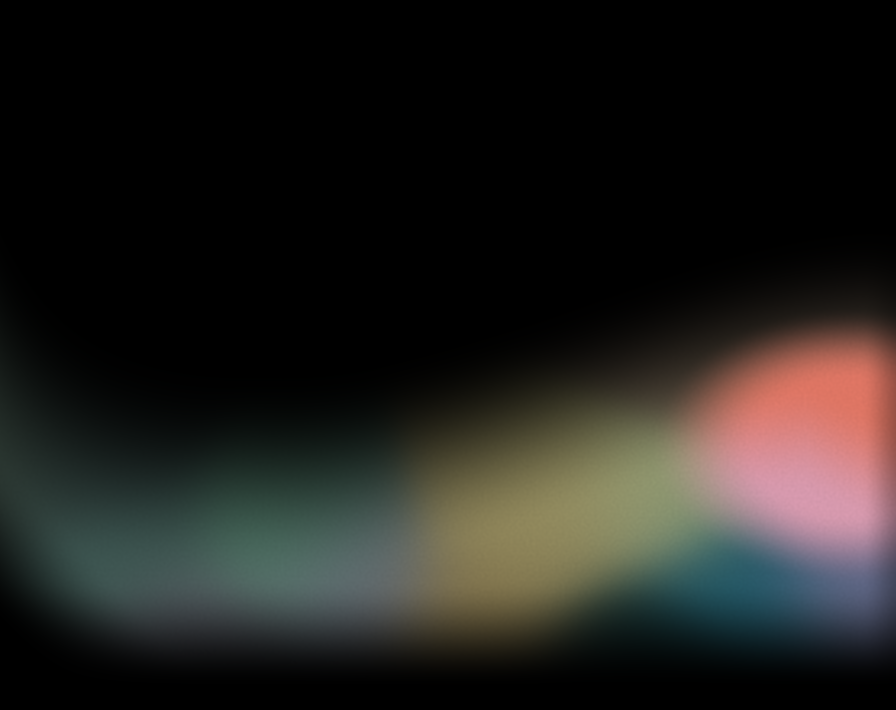
This background is drawn by a WebGL 2 fragment shader. Its source:

```glsl
#version 300 es
precision highp float;
// A dark background with a soft wave of coloured light along its lower half.
// Blended colour anchors tint the wave, a ridge curve fades it into black,
// and a warm coral glow is laid over the right side.

#define BLEND_RADIUS 0.085
#define RIDGE_BASE 0.315
#define RIDGE_LEFT 0.17
#define RIDGE_RIGHT 0.21
#define CORAL_CENTRE vec2(0.95, 0.37)
#define CORAL_SIZE vec2(0.175, 0.152)
#define GRAIN_CELLS 220.0
#define GRAIN_AMOUNT 0.035

uniform vec2 u_resolution;
out vec4 fragColor;

const int ANCHORS = 15;
const vec2 PLACE[ANCHORS] = vec2[](
    vec2(0.00, 0.35), vec2(0.07, 0.33), vec2(0.14, 0.22), vec2(0.32, 0.23),
    vec2(0.39, 0.17), vec2(0.22, 0.11), vec2(0.54, 0.13), vec2(0.59, 0.23),
    vec2(0.63, 0.30), vec2(0.73, 0.29), vec2(0.80, 0.50), vec2(0.95, 0.62),
    vec2(0.70, 0.10), vec2(0.82, 0.17), vec2(0.96, 0.20));
const vec3 TINT[ANCHORS] = vec3[](
    vec3(0.17, 0.21, 0.18), vec3(0.19, 0.26, 0.25), vec3(0.24, 0.34, 0.32),
    vec3(0.30, 0.46, 0.39), vec3(0.38, 0.40, 0.44), vec3(0.32, 0.33, 0.36),
    vec3(0.48, 0.42, 0.27), vec3(0.56, 0.52, 0.35), vec3(0.58, 0.55, 0.37),
    vec3(0.56, 0.60, 0.45), vec3(0.46, 0.40, 0.33), vec3(0.46, 0.40, 0.34),
    vec3(0.07, 0.16, 0.16), vec3(0.12, 0.34, 0.40), vec3(0.38, 0.40, 0.52));

vec2 hashGradient(vec2 cell) {
    vec3 q = fract(cell.xyx * vec3(0.1031, 0.1030, 0.0973));
    q += dot(q, q.yzx + 33.33);
    return fract((q.xx + q.yz) * q.zy) * 2.0 - 1.0;
}

float gradientNoise(vec2 p) {
    vec2 i = floor(p), f = fract(p);
    vec2 u = f * f * (3.0 - 2.0 * f);
    vec2 e = vec2(0.0, 1.0);
    float low = mix(dot(hashGradient(i), f),
                    dot(hashGradient(i + e.yx), f - e.yx), u.x);
    float high = mix(dot(hashGradient(i + e.xy), f - e.xy),
                     dot(hashGradient(i + e.yy), f - e.yy), u.x);
    return mix(low, high, u.y);
}

// Normalised Gaussian blend of the colour anchors
vec3 blendTints(vec2 p) {
    vec3 sum = vec3(0.0);
    float total = 1e-12;
    for (int i = 0; i < ANCHORS; i++) {
        vec2 d = (p - PLACE[i]) / BLEND_RADIUS;
        float weight = exp(-dot(d, d));
        sum += weight * TINT[i];
        total += weight;
    }
    return sum / total;
}

// Light below a ridge that rises towards both sides
float waveLight(vec2 p) {
    float left = exp(-p.x / 0.08);
    float ridge = RIDGE_BASE + RIDGE_LEFT * left
                + RIDGE_RIGHT * smoothstep(0.3, 1.0, p.x);
    float spread = 0.06 * left;
    float shade = smoothstep(ridge - 0.14 - spread, ridge + 0.17 + spread, p.y);
    return pow(1.0 - shade, 1.3);
}

// Dark bottom strip, lower left corner and right edge
float edgeLight(vec2 p) {
    float bottom = smoothstep(0.03, 0.185, p.y);
    float corner = smoothstep(0.12, 0.36, p.y + 1.38 * p.x);
    float right = 1.0 - 0.35 * smoothstep(0.96, 1.01, p.x);
    return bottom * corner * right;
}

void main() {
    vec2 p = gl_FragCoord.xy / u_resolution;
    vec3 colour = blendTints(p) * waveLight(p);

    // Coral glow, pink below and red towards the top right
    float reach = length((p - CORAL_CENTRE) / CORAL_SIZE);
    float redness = smoothstep(0.30, 0.46, p.y + 0.5 * max(p.x - 0.9, 0.0));
    vec3 coral = mix(vec3(0.84, 0.60, 0.68), vec3(0.87, 0.46, 0.39), redness);
    colour = mix(colour, coral, 1.0 - smoothstep(0.6, 1.3, reach));

    // Fine grain, strongest in the light
    vec2 grainPoint = p * vec2(u_resolution.x / u_resolution.y, 1.0) * GRAIN_CELLS;
    colour *= edgeLight(p) * (1.0 + GRAIN_AMOUNT * gradientNoise(grainPoint));
    fragColor = vec4(colour, 1.0);
}
```
